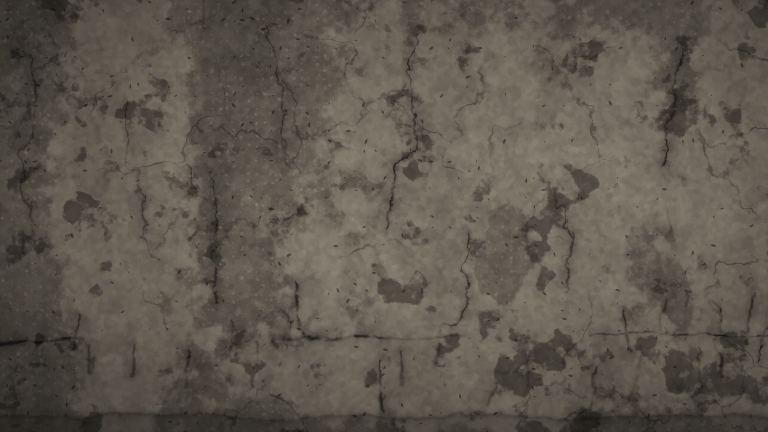
Reproduce this texture procedurally as a WebGL 2 fragment shader.

```glsl
#version 300 es
precision highp float;
// Weathered concrete wall with peeling plaster, cracks, flecks and dark corners.
uniform vec2 u_resolution;
out vec4 fragColor;

vec2 hash2(vec2 p) {
    vec3 q = fract(p.xyx * vec3(0.1031, 0.1030, 0.0973));
    q += dot(q, q.yzx + 33.33);
    return fract((q.xx + q.yz) * q.zy);
}

// Cellular noise: nearest distance, second distance, smoothly blended cell value.
vec3 cells(vec2 p) {
    vec2 id = floor(p), f = p - id, blend = vec2(0.0);
    float near = 8.0, next = 8.0;
    for (int k = 0; k < 9; k++) {
        vec2 g = vec2(k % 3 - 1, k / 3 - 1);
        float d = length(g + hash2(id + g) - f);
        blend += exp(-9.0 * d * d) * vec2(hash2(id + g + 71.0).x, 1.0);
        next = min(next, max(near, d));
        near = min(near, d);
    }
    return vec3(near, next, blend.x / blend.y);
}

float mottle(vec2 p) {
    float sum = 0.0, amp = 0.5;
    for (int i = 0; i < 5; i++) {
        sum += amp * (cells(p).z - 0.5);
        p = mat2(1.6, 1.2, -1.2, 1.6) * p + 13.7;
        amp *= 0.55;
    }
    return sum;
}

float blob(vec2 p, vec2 centre, vec2 radius) {
    return 1.0 - length((p - centre) / radius);
}

// Tapered line with a sooty halo.
float fissure(vec2 p, vec2 a, vec2 b, float width) {
    vec2 d = b - a;
    float t = clamp(dot(p - a, d) / dot(d, d), 0.0, 1.0);
    float dist = length(p - a - d * t);
    float w = width * (1.0 - 0.7 * t);
    return 0.6 * (1.0 - smoothstep(0.0, w + 1.0 / u_resolution.y, dist))
         + 0.4 * exp(-dist / (3.5 * width));
}

// Scattered ellipses, one at most per grid cell.
float flecks(vec2 p, float scale, float density, float stretch) {
    p *= scale;
    vec2 id = floor(p), h = hash2(id + 5.0), k = hash2(id + 41.0);
    vec2 q = p - id - 0.3 - 0.4 * h;
    float a = 6.283 * k.x, r = mix(0.1, 0.28, k.y * k.y);
    q = mat2(cos(a), sin(a), -sin(a), cos(a)) * q * vec2(1.0, stretch);
    float edge = 0.04 + 0.7 * scale / u_resolution.y;
    return step(fract(h.x * 7.3 + k.y), density) * (1.0 - smoothstep(r - edge, r + edge, length(q)));
}

void main() {
    vec2 uv = gl_FragCoord.xy / u_resolution;
    vec2 p = gl_FragCoord.xy / u_resolution.y;
    float broad = mottle(p * 4.0), fine = mottle(p * 24.0 + 9.0);
    vec2 warp = vec2(mottle(p * 8.0 + 31.0), mottle(p * 8.0 + 57.0));

    // Smooth plaster sheets over rough concrete
    float sheet = blob(p, vec2(1.12, 0.58), vec2(0.43, 0.44));
    sheet = max(sheet, blob(p, vec2(0.30, 0.50), vec2(0.15, 0.65)));
    sheet = max(sheet, blob(p, vec2(1.74, 0.50), vec2(0.15, 0.60)));
    sheet = max(sheet, blob(p, vec2(1.05, 0.14), vec2(0.65, 0.14)));
    sheet -= 1.3 * smoothstep(-0.5, 0.6, blob(p + 0.08 * warp, vec2(1.17, 0.42), vec2(0.07, 0.11)));
    float plaster = smoothstep(-0.12, 0.14, sheet + 1.0 * broad + 0.6 * fine);
    float tone = mix(0.385, 0.475, plaster) + 0.06 * broad + 0.09 * fine;
    tone += 0.055 * (cells(p * 85.0).z - 0.5);

    // Rain streaks
    tone -= 0.035 * smoothstep(0.5, 0.9, cells(p * vec2(11.0, 2.2) + warp).z);

    // Long wandering cracks and short upright fissures near the foot
    vec2 bent = p + 0.09 * warp + 0.012 * fine;
    float crack = 0.0;
    for (int i = 0; i < 9; i++) {
        vec2 h = hash2(vec2(i, 3)), k = hash2(vec2(i, 19));
        vec2 a = vec2((float(i) + 0.1 + 0.8 * h.x) * 0.2, 0.12 + 0.6 * h.y);
        vec2 b = a + vec2(0.16 * (k.x - 0.5), 0.16 + 0.34 * k.y);
        crack = max(crack, (0.5 + 0.5 * k.x) * fissure(bent, a, b, 0.0044));
    }
    vec2 upright = p + vec2(0.03, 0.01) * warp + 0.01 * fine;
    for (int i = 0; i < 17; i++) {
        vec2 h = hash2(vec2(i, 83)), k = hash2(vec2(i, 97));
        vec2 a = vec2(0.1 + (float(i) + h.x) * 0.1, 0.04 + 0.20 * h.y);
        vec2 b = a + vec2(0.03 * (k.x - 0.5), 0.04 + 0.10 * k.y);
        crack = max(crack, (0.5 + 0.5 * k.y) * fissure(upright, a, b, 0.0055));
    }

    // Broken horizontal joint and hairline web
    float gap = smoothstep(-0.1, 0.5, sin(p.x * 8.0 + 1.3) + 0.5 * sin(p.x * 19.0));
    crack = max(crack, gap * fissure(p + 0.025 * warp, vec2(0.0, 0.21), vec2(1.8, 0.23), 0.0045));
    vec3 web = cells(p * 4.5 + 0.6 * warp + 0.06 * fine);
    float hair = 1.0 - smoothstep(0.0, 0.05 + 4.5 / u_resolution.y, web.y - web.x);
    crack = max(crack, 0.42 * hair * smoothstep(-0.08, 0.12, mottle(p * 3.0 + 77.0)));
    tone *= 1.0 - 0.62 * crack * clamp(0.85 - 2.0 * fine, 0.3, 1.1);

    // Crumbled dirt, thicker near the foot
    float foot = exp(-p.y * 7.0);
    tone *= 1.0 - 0.35 * smoothstep(0.12, 0.26, mottle(p * 13.0 + 3.0) + 0.09 * foot - 0.03);

    // Pale pebbles and dark chips, mostly on the rough parts
    float rough = 1.0 - 0.75 * plaster;
    tone += 0.07 * flecks(p, 58.0, 0.40, 1.3) * rough;
    tone += 0.05 * flecks(p + 5.3, 90.0, 0.35, 1.2) * rough;
    tone *= 1.0 - 0.40 * flecks(p + 3.1, 46.0, 0.05 + 0.12 * rough, 2.2);

    // Floor ledge
    float ledge = p.y - 0.038 - 0.03 * warp.y;
    tone *= 1.0 - 0.15 * (1.0 - smoothstep(-0.004, 0.004, ledge)) - 0.22 * exp(-abs(ledge) / 0.006);

    // Vignette and warm grey tint
    vec2 off = uv - vec2(0.56, 0.54);
    tone *= 1.05 - 0.95 * dot(off, off);
    fragColor = vec4(clamp(tone, 0.03, 0.6) * vec3(1.0, 0.938, 0.832), 1.0);
}
```
